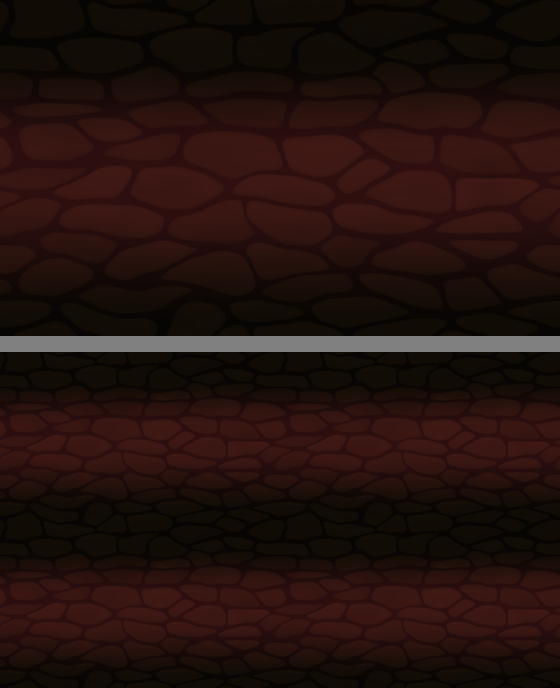
Top: one tile. Bottom: repeated 2 by 2.
This texture is drawn by a Shadertoy shader. Its source:

```glsl
// Dim wall of rounded, flattened stones lit by a horizontal band of red glow.

const vec2 STONES = vec2(7.0, 10.0);   // columns and rows, rows even for the stagger
const float GAP = 0.0075;              // half width of a joint, canvas height = 1
const float ROUNDING = 95.0;           // lower values round the corners more

const vec3 STONE_DARK = vec3(0.066, 0.045, 0.022);
const vec3 STONE_LIT = vec3(0.228, 0.088, 0.073);
const vec3 JOINT_DARK = vec3(0.028, 0.020, 0.013);
const vec3 JOINT_LIT = vec3(0.175, 0.056, 0.060);

// Integer hash of a lattice cell that repeats after the given period
vec2 hash2(vec2 cell, vec2 period, uint seed) {
    uvec2 v = uvec2(mod(cell, period)) + uvec2(seed, seed * 7u + 3u);
    v = v * 1664525u + 1013904223u;
    v.x += v.y * 1664525u;
    v.y += v.x * 1664525u;
    v ^= v >> 16u;
    v.x += v.y * 1664525u;
    v.y += v.x * 1664525u;
    v ^= v >> 16u;
    return vec2(v & 65535u) / 65535.0;
}

// Smooth value noise in two channels, wrapping over uv 0..1
vec2 noise2(vec2 uv, vec2 period, uint seed) {
    vec2 p = uv * period;
    vec2 i = floor(p);
    vec2 f = p - i;
    f = f * f * (3.0 - 2.0 * f);
    vec2 low = mix(hash2(i, period, seed), hash2(i + vec2(1, 0), period, seed), f.x);
    vec2 high = mix(hash2(i + vec2(0, 1), period, seed), hash2(i + vec2(1, 1), period, seed), f.x);
    return mix(low, high, f.y);
}

// Jittered centre of a stone, every other row shifted by half a stone
vec2 stoneCentre(vec2 cell) {
    float stagger = 0.5 * mod(cell.y, 2.0) - 0.25;
    return cell + 0.5 + vec2(stagger, 0.0) + 0.82 * (hash2(cell, STONES, 11u) - 0.5);
}

// Cell of the stone nearest to p
vec2 nearestStone(vec2 p) {
    vec2 best = floor(p);
    float bestDist = 1e5;
    for (int y = -2; y <= 2; y++)
    for (int x = -2; x <= 2; x++) {
        vec2 cell = floor(p) + vec2(x, y);
        vec2 d = stoneCentre(cell) - p;
        if (dot(d, d) < bestDist) {
            bestDist = dot(d, d);
            best = cell;
        }
    }
    return best;
}

// Rounded distance to the stone's border, in canvas heights
float borderDistance(vec2 p, vec2 home, vec2 cellsPerUnit) {
    vec2 centre = stoneCentre(home);
    float sum = 1e-9;
    for (int y = -2; y <= 2; y++)
    for (int x = -2; x <= 2; x++) {
        if (x == 0 && y == 0) continue;
        vec2 other = stoneCentre(home + vec2(x, y));
        vec2 normal = normalize(other - centre);
        float d = dot(0.5 * (centre + other) - p, normal);
        sum += exp(-ROUNDING * d / length(normal * cellsPerUnit));
    }
    return -log(sum) / ROUNDING;
}

// Band of warm light, dark at both the top and the bottom edge
float glowBand(float y) {
    return smoothstep(0.03, 0.41, y) * (1.0 - smoothstep(0.55, 0.84, y));
}

void mainImage(out vec4 fragColor, in vec2 fragCoord) {
    vec2 uv = fragCoord / iResolution.xy;
    vec2 size = vec2(iResolution.x / iResolution.y, 1.0);

    // Bend the joints
    vec2 bend = noise2(uv, vec2(9, 8), 23u) - 0.5;
    vec2 wobble = noise2(uv, vec2(24, 16), 37u) - 0.5;
    vec2 p = uv * STONES + 0.50 * bend + 0.10 * wobble;

    // Stone shape with a soft edge and uneven joint width
    vec2 home = nearestStone(p);
    vec2 character = hash2(home, STONES, 51u);
    float border = borderDistance(p, home, STONES / size);
    float inside = border - GAP * mix(0.65, 1.35, character.x);
    float edge = max(0.0025, 0.75 / iResolution.y);
    float stone = smoothstep(-edge, edge, inside);

    // Painted shading: broad patches, faint streaks, paler upper face
    float patches = noise2(uv, vec2(16, 18), 67u).x - 0.5;
    float streaks = noise2(uv, vec2(30, 56), 83u).x - 0.5;
    float upper = clamp(p.y - stoneCentre(home).y, -0.5, 0.5);
    float rim = 1.0 - smoothstep(0.0, 0.012, inside);
    float shade = 1.0 + 0.10 * (character.y - 0.5) + 0.08 * patches + 0.04 * streaks
                + 0.08 * upper - 0.06 * rim;

    // Light and colour
    float glow = glowBand(uv.y);
    vec3 stoneColor = mix(STONE_DARK, STONE_LIT, glow) * shade;
    vec3 jointColor = mix(JOINT_DARK, JOINT_LIT, glow) * (1.0 + 0.12 * patches);
    fragColor = vec4(mix(jointColor, stoneColor, stone), 1.0);
}
```
